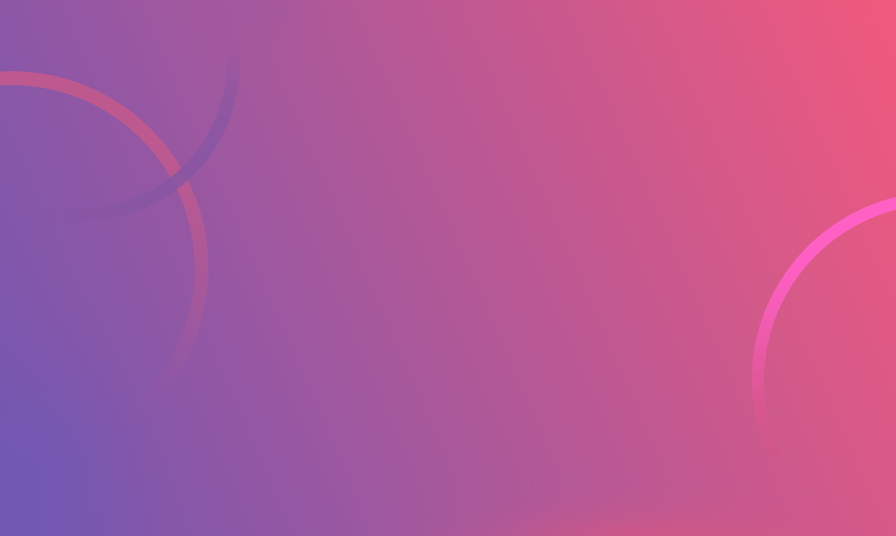
Give the GLSL for this background, as a WebGL 1 fragment shader.

```glsl
precision highp float;
// Violet to coral diagonal gradient with soft glows and three fading rings.

uniform vec2 u_resolution;

// Lengths are in canvas heights.
const vec3 VIOLET = vec3(0.445, 0.340, 0.695);
const vec3 CORAL = vec3(0.945, 0.350, 0.490);
const vec2 SLOPE = vec2(1.0, 0.44);

const vec3 BLUE_GLOW = vec3(0.430, 0.350, 0.710);
const vec3 PINK_GLOW = vec3(0.840, 0.340, 0.510);

const vec3 ROSE = vec3(0.745, 0.350, 0.560);
const vec3 PLUM = vec3(0.530, 0.335, 0.640);
const vec3 MAGENTA = vec3(1.000, 0.375, 0.770);
const vec3 RED = vec3(0.820, 0.330, 0.520);

// Rings: centre x, centre y, radius, half width.
const vec4 ROSE_RING = vec4(0.022, 0.500, 0.354, 0.0130);
const vec4 PLUM_RING = vec4(0.153, 0.882, 0.282, 0.0125);
const vec4 MAGENTA_RING = vec4(1.755, 0.290, 0.341, 0.0115);
const vec2 PLUM_FACING = vec2(0.63, -0.77);

// Antialiased coverage of a ring outline.
float ringMask(vec2 p, vec4 ring, float pixel) {
  float edge = abs(length(p - ring.xy) - ring.z) - ring.w;
  return 1.0 - smoothstep(-0.5 * pixel, 0.5 * pixel, edge);
}

// Soft elliptical falloff.
float glow(vec2 p, vec2 centre, vec2 size) {
  vec2 q = (p - centre) / size;
  return exp(-dot(q, q));
}

void main() {
  float pixel = 1.0 / u_resolution.y;
  float aspect = u_resolution.x * pixel;
  vec2 p = gl_FragCoord.xy * pixel;

  // Base gradient
  float blend = dot(p, SLOPE) / dot(vec2(aspect, 1.0), SLOPE);
  vec3 color = mix(VIOLET, CORAL, blend);

  // Glows at the lower left, the top and the bottom edge
  color = mix(color, BLUE_GLOW, 0.5 * glow(p, vec2(0.08, 0.12), vec2(0.14, 0.18)));
  color = mix(color, BLUE_GLOW, 0.08 * glow(p, vec2(0.50, 0.99), vec2(0.08, 0.06)));
  color = mix(color, PINK_GLOW, 0.75 * glow(p, vec2(1.22, -0.02), vec2(0.27, 0.06)));

  // Rose ring fades downward
  float roseFade = smoothstep(0.19, 0.80, p.y);
  color = mix(color, ROSE, roseFade * ringMask(p, ROSE_RING, pixel));

  // Plum ring is strongest toward its lower right
  vec2 plumRay = normalize(p - PLUM_RING.xy + 1e-5);
  float plumFade = 0.85 * smoothstep(0.45, 1.0, dot(plumRay, PLUM_FACING));
  color = mix(color, PLUM, plumFade * ringMask(p, PLUM_RING, pixel));

  // Magenta ring reddens and fades downward
  vec3 magentaTint = mix(RED, MAGENTA, smoothstep(0.12, 0.56, p.y));
  float magentaFade = smoothstep(0.08, 0.30, p.y);
  color = mix(color, magentaTint, magentaFade * ringMask(p, MAGENTA_RING, pixel));

  gl_FragColor = vec4(color, 1.0);
}
```
